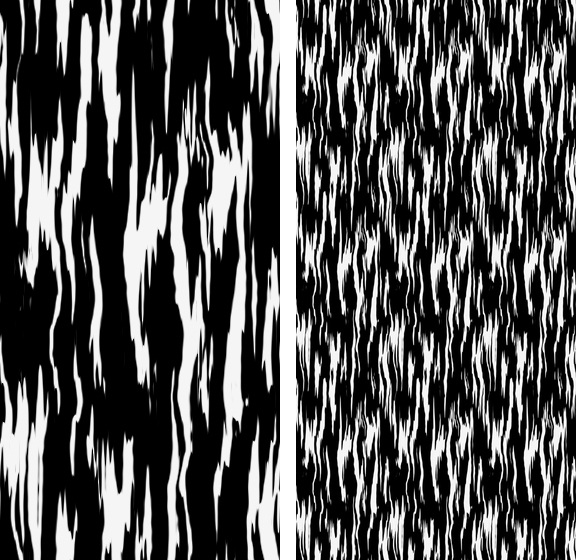
Left, the tile; right, the same tile 3 across and 3 down.
A WebGL 1 fragment shader for this texture:

```glsl
precision highp float;

uniform vec2 u_resolution;

vec2 hashGradient(vec2 cell, float seed) {
  vec3 q = fract(vec3(cell.xyx + seed) * vec3(0.1031, 0.1030, 0.0973));
  q += dot(q, q.yzx + 33.33);
  return fract((q.xx + q.yz) * q.zy) * 2.0 - 1.0;
}

float corner(vec2 cell, vec2 offset, vec2 local, vec2 period, float seed) {
  vec2 wrapped = floor(mod(cell + offset + 0.5, period));
  return dot(hashGradient(wrapped, seed), local - offset);
}

// Gradient noise that repeats over the unit square
float wrapNoise(vec2 uv, vec2 period, float seed) {
  vec2 p = uv * period;
  vec2 cell = floor(p);
  vec2 f = p - cell;
  vec2 w = f * f * f * (f * (f * 6.0 - 15.0) + 10.0);
  float low = mix(corner(cell, vec2(0.0), f, period, seed),
                  corner(cell, vec2(1.0, 0.0), f, period, seed), w.x);
  float high = mix(corner(cell, vec2(0.0, 1.0), f, period, seed),
                   corner(cell, vec2(1.0), f, period, seed), w.x);
  return mix(low, high, w.y);
}

// Positive inside the pale stripes
float stripeField(vec2 uv) {
  vec2 p = uv;

  // Sideways sway and small ripples along the edges
  p.x += 0.075 * wrapNoise(uv, vec2(3.0, 6.0), 11.0);
  p.x += 0.008 * wrapNoise(uv, vec2(16.0, 34.0), 23.0);

  // Staggered lengths, then finely frayed tips
  p.y += 0.25 * wrapNoise(uv, vec2(9.0, 2.0), 37.0);
  p.y += 0.14 * wrapNoise(uv, vec2(68.0, 5.0), 41.0);

  float broad = wrapNoise(p, vec2(19.0, 4.0), 53.0);
  float slivers = wrapNoise(p, vec2(43.0, 7.0), 67.0);
  return broad + 0.38 * slivers - 0.07;
}

void main() {
  vec2 uv = gl_FragCoord.xy / u_resolution;

  // Dividing by the horizontal slope keeps every edge equally crisp
  vec2 nudge = vec2(0.002, 0.0);
  float slope = abs(stripeField(uv + nudge) - stripeField(uv - nudge)) / 0.004;
  float edgeDistance = stripeField(uv) / max(slope, 4.0);

  float stripe = smoothstep(-0.004, 0.004, edgeDistance);
  vec3 black = vec3(0.0);
  vec3 offWhite = vec3(0.96);
  gl_FragColor = vec4(mix(black, offWhite, stripe), 1.0);
}
```
